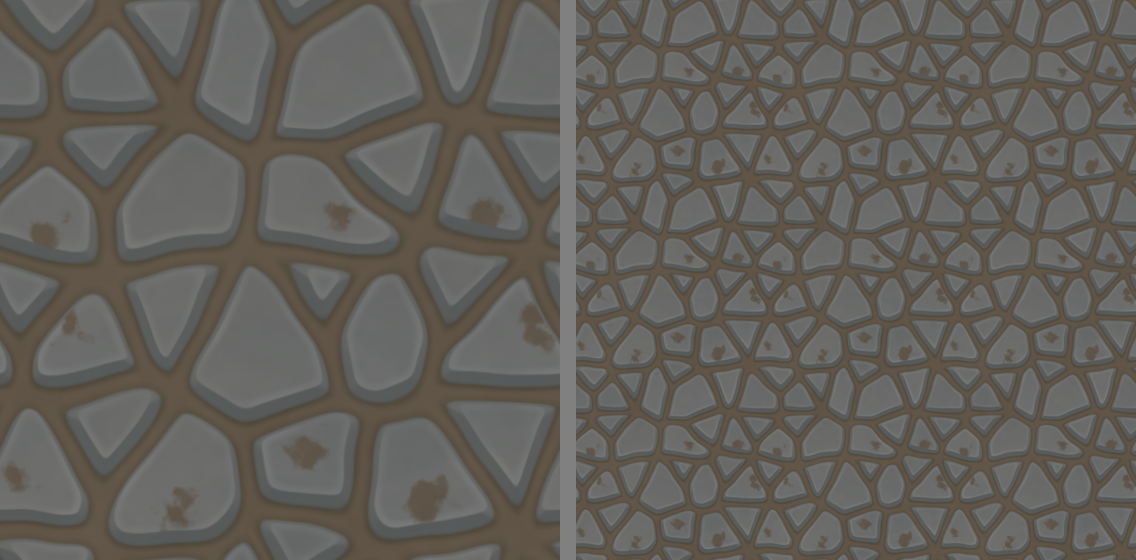
Left, the tile; right, the same tile 3 across and 3 down.
Reproduce this texture procedurally as a Shadertoy shader.

```glsl
// Worn flagstones set in brown earth, with bevelled rims and rusty stains.
// Stones are cells of a wrapped power diagram: staggered large seeds with
// small filler seeds between them; soft minima of edge distances round them.

const float GRID = 4.0;   // large stones per side of the tile

vec3 hash3(vec2 c) {
    vec3 q = fract(vec3(c.xyx + 17.0) * vec3(0.1031, 0.1030, 0.0973));
    q += dot(q, q.yxz + 33.33);
    return fract((q.xxy + q.yzz) * q.zyx);
}

// Value noise that wraps after a whole number of lattice steps.
float noise(vec2 uv, float period) {
    vec2 p = uv * period, i = floor(p), f = fract(p);
    f = f * f * f * (f * (f * 6.0 - 15.0) + 10.0);
    float a = hash3(mod(i, period) + period).x;
    float b = hash3(mod(i + vec2(1, 0), period) + period).x;
    float c = hash3(mod(i + vec2(0, 1), period) + period).x;
    float d = hash3(mod(i + 1.0, period) + period).x;
    return mix(mix(a, b, f.x), mix(c, d, f.x), f.y);
}

float fbm(vec2 uv, float period) {
    float sum = 0.0, amp = 0.53;
    for (int i = 0; i < 4; i++) {
        sum += amp * noise(uv, period);
        period *= 2.0;
        amp *= 0.5;
    }
    return sum;
}

// Seed position in xy, squared-radius weight in z.
vec3 largeSeed(vec2 cell) {
    vec3 h = hash3(mod(cell, GRID));
    vec2 stagger = vec2(0.25 + 0.5 * mod(cell.y, 2.0), 0.5);
    return vec3(cell + stagger + 0.46 * (h.xy - 0.5), 0.25 * h.z);
}

// Small seeds sit amid three large ones; about half are left out.
vec3 smallSeed(vec2 cell) {
    vec3 mid = (largeSeed(cell) + largeSeed(cell + vec2(1, 0))
              + largeSeed(cell + vec2(mod(cell.y, 2.0), 1))) / 3.0;
    float h = hash3(mod(cell, GRID) + 40.0).x;
    mid.z -= h < 0.52 ? 0.03 + 0.08 * h : 9.0;
    return mid;
}

vec3 seed(int k, vec2 base, out vec2 cell) {
    cell = base + vec2(k % 5 - 2, (k / 5) % 5 - 2);
    return k < 25 ? largeSeed(cell) : smallSeed(cell);
}

void mainImage(out vec4 fragColor, in vec2 fragCoord) {
    vec2 uv = fragCoord / iResolution.xy;
    vec2 wobble = vec2(noise(uv, 9.0), noise(uv + 0.37, 10.0)) - 0.5;
    vec2 p = uv * GRID + 0.09 * wobble;
    vec2 base = floor(p), cell, home = base;

    // Find the stone that owns this point.
    vec3 own = vec3(0);
    float best = 1e5;
    int ownK = 0;
    for (int k = 0; k < 50; k++) {
        vec3 s = seed(k, base, cell);
        float power = dot(p - s.xy, p - s.xy) - s.z;
        if (power < best) { best = power; own = s; ownK = k; home = cell; }
    }

    // Soft distance to the outline and to the face inside its bevel.
    float outerSum = 1e-9, innerSum = 1e-9;
    vec2 normal = vec2(0);
    for (int k = 0; k < 50; k++) {
        if (k == ownK) continue;
        vec3 s = seed(k, base, cell);
        vec2 across = s.xy - own.xy;
        float span = max(length(across), 1e-3);
        float edge = (dot(p - s.xy, p - s.xy) - s.z - best) / (2.0 * span);
        vec2 n = across / span;
        float bevelWidth = 0.02 + 0.07 * (1.0 - smoothstep(-0.8, 0.7, n.y));
        outerSum += exp(-26.0 * edge);
        innerSum += exp(-42.0 * (edge - bevelWidth));
        normal += n * exp(-42.0 * edge);
    }
    normal /= length(normal) + 1e-9;
    float gap = 0.058 + 0.025 * (noise(uv, 7.0) - 0.5);
    float outer = -log(outerSum) / 26.0 - gap;
    float inner = -log(innerSum) / 42.0 - gap;

    float broad = fbm(uv, 6.0), grain = fbm(uv + 0.21, 32.0);
    vec3 stoneRnd = hash3(mod(home, GRID) + (ownK < 25 ? 70.0 : 90.0));

    // Earth, darker where it meets the stones and under their lower rims.
    float contact = smoothstep(-0.055, 0.0, outer) * (0.75 - 0.3 * normal.y);
    vec3 earth = mix(vec3(0.375, 0.332, 0.278), vec3(0.315, 0.285, 0.235), contact);
    earth += 0.03 * (broad - 0.5) + 0.015 * (grain - 0.5);

    // Bevel facets, lit from above.
    vec3 bevel = mix(vec3(0.342, 0.355, 0.352), vec3(0.40, 0.407, 0.40),
                     smoothstep(-0.9, 0.9, normal.y));
    bevel += 0.025 * (broad - 0.5) - 0.02 * (1.0 - smoothstep(0.0, 0.025, outer));

    // Painted face with overlapping soft planes and a pale worn rim.
    float planes = smoothstep(0.44, 0.5, noise(uv + 0.13, 5.0))
                 + smoothstep(0.5, 0.6, broad);
    vec3 face = mix(vec3(0.405, 0.415, 0.413), vec3(0.424, 0.425, 0.417), 0.5 * planes);
    face += 0.012 * (stoneRnd.z - 0.5) - 0.022 * (p.y - own.y) + 0.014 * (grain - 0.5);
    float rim = smoothstep(-0.01, 0.012, inner) * (1.0 - smoothstep(0.012, 0.07, inner));
    face += 0.035 * rim * (0.3 + noise(uv + 0.6, 12.0));

    // Ragged rust stains on some of the large stones.
    vec2 off = p - own.xy - 0.3 * (stoneRnd.xy - 0.5);
    float ragged = length(off) - 0.12 + 0.32 * (fbm(uv, 24.0) - 0.5);
    float stain = 1.0 - smoothstep(-0.05, 0.04, ragged);
    stain *= (ownK < 25 ? 1.0 : 0.0) * step(0.66, stoneRnd.z);
    face = mix(face, vec3(0.362, 0.318, 0.268) + 0.03 * (grain - 0.5), 0.9 * stain);

    vec3 color = mix(bevel, face, smoothstep(-0.01, 0.01, inner));
    color = mix(earth, color, smoothstep(-0.01, 0.01, outer));
    fragColor = vec4(color, 1.0);
}
```
